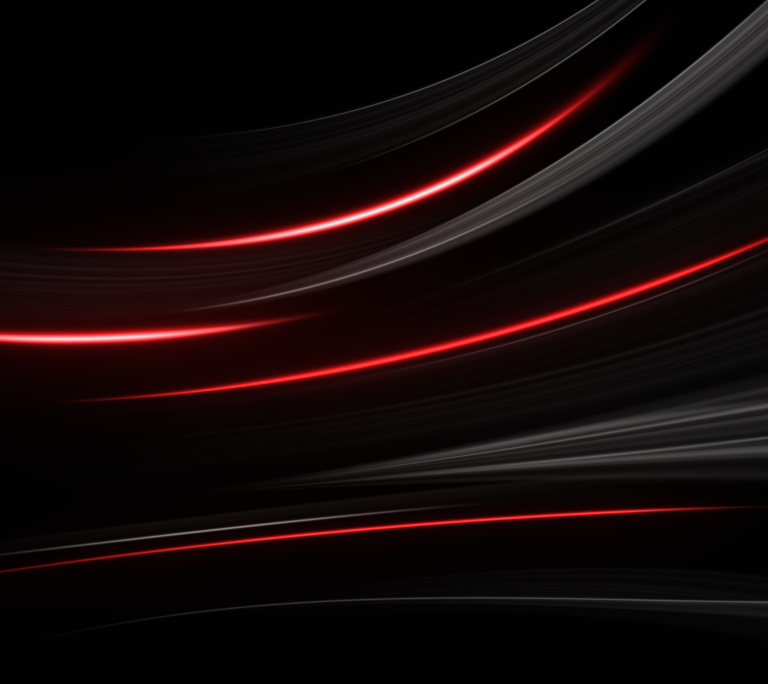
Write a Shadertoy shader that draws this background.

```glsl
const vec3 RED = vec3(0.92, 0.055, 0.065);
const vec3 SILVER = vec3(0.72, 0.70, 0.70);

float hash(float n) {
    return fract(sin(n * 127.1) * 43758.545);
}

float noise(float x) {
    float i = floor(x), f = fract(x);
    return mix(hash(i), hash(i + 1.0), f * f * (3.0 - 2.0 * f));
}

// Cubic through heights h at x = 0, 1/3, 2/3 and 1
float curve(float x, vec4 h) {
    float t = 3.0 * x, a = t - 1.0, b = t - 2.0, c = t - 3.0;
    return dot(h, vec4(-a * b * c / 6.0, t * b * c / 2.0, -t * a * c / 2.0, t * a * b / 6.0));
}

// Distance across the curve in canvas heights; positive lies above
float curveDistance(vec2 p, vec4 h) {
    float aspect = iResolution.x / iResolution.y;
    float slope = (curve(p.x + 0.005, h) - curve(p.x - 0.005, h)) / (0.01 * aspect);
    return (p.y - curve(p.x, h)) / sqrt(1.0 + slope * slope);
}

// Rises from span.x to span.y, falls from span.z to span.w
float envelope(float x, vec4 span) {
    return smoothstep(span.x, span.y, x) * (1.0 - smoothstep(span.z, span.w, x));
}

float gauss(float d, float width) {
    float q = d / max(width, 0.8 / iResolution.y);
    return exp(-q * q);
}

float thread(vec2 p, vec4 h, float width, vec4 span) {
    return gauss(curveDistance(p, h), width) * envelope(p.x, span);
}

// Red light trail with a hot core and a wide halo
vec3 trail(vec2 p, vec4 h, float width, vec4 span, float heat, float halo) {
    float d = curveDistance(p, h);
    float fade = envelope(p.x, span);
    float w = width * (0.4 + 0.6 * fade);
    float fibres = 0.8 + 0.2 * noise(d * 420.0 + 30.0);
    vec3 light = RED * fade * fibres * gauss(d, w);
    light += vec3(1.0, 0.85, 0.85) * heat * fade * fade * gauss(d + 0.1 * w, w * 0.5);
    light += RED * halo * fade * (exp(-abs(d) / 0.011) + 0.4 * exp(-abs(d) / 0.045));
    return light;
}

// Brushed streaks filling the space between two curves
float streaks(vec2 p, vec4 top, vec4 bottom, float count, vec4 span) {
    float low = curve(p.x, bottom);
    float thickness = max(curve(p.x, top) - low, 0.003);
    float s = (p.y - low) / thickness;
    float step1 = count / (thickness * iResolution.y);
    float coarse = noise(s * count * 0.4 + count);
    float fine = mix(noise(s * count + 7.0), 0.5, smoothstep(0.4, 1.2, step1));
    float hair = mix(noise(s * count * 2.3 + 3.0), 0.5, smoothstep(0.4, 1.2, step1 * 2.3));
    float body = smoothstep(-0.12, 0.15, s) * (1.0 - smoothstep(0.9, 1.1, s));
    return body * (0.12 + coarse * (0.25 + 0.9 * fine * fine + 0.45 * hair * hair)) * envelope(p.x, span);
}

void mainImage(out vec4 fragColor, in vec2 fragCoord) {
    vec2 p = fragCoord / iResolution.xy;
    vec3 color = vec3(0.006, 0.004, 0.004);

    // Dark red haze between the upper trails
    vec2 haze = (p - vec2(0.23, 0.535)) / vec2(0.34, 0.12);
    color += vec3(0.085, 0.004, 0.006) * exp(-dot(haze, haze));

    // Upper silver sweep
    vec4 crest = vec4(0.802, 0.809, 0.927, 1.205);
    vec4 crestBase = vec4(0.685, 0.721, 0.865, 1.169);
    float silver = 0.27 * streaks(p, crest, crestBase, 19.0, vec4(0.12, 0.85, 1.1, 1.2));
    silver += 0.38 * thread(p, crest, 0.0012, vec4(0.2, 0.62, 0.8, 1.0));
    silver += 0.42 * thread(p, crestBase, 0.0015, vec4(0.38, 0.75, 0.85, 1.0));

    // Main silver sweep and its bright leading threads
    vec4 sweep = vec4(0.545, 0.575, 0.724, 1.0);
    vec4 sweepBase = vec4(0.534, 0.556, 0.6745, 0.919);
    silver += 0.72 * streaks(p, sweep, sweepBase, 11.0, vec4(0.2, 0.72, 1.1, 1.3));
    silver += 0.38 * thread(p, sweep, 0.0015, vec4(0.5, 0.8, 0.9, 1.1));
    silver += 0.42 * thread(p, mix(sweepBase, sweep, 0.35), 0.0018, vec4(0.2, 0.38, 0.5, 0.85));
    silver += 0.10 * streaks(p, vec4(0.645, 0.640, 0.745, 1.02), sweepBase, 22.0, vec4(-0.3, 0.1, 0.35, 0.75));

    // Faint streaks around the middle trail
    silver += 0.09 * streaks(p, vec4(0.47, 0.50, 0.625, 0.79), vec4(0.42, 0.45, 0.53, 0.67), 15.0, vec4(0.4, 0.9, 1.1, 1.2));
    silver += 0.14 * thread(p, vec4(0.47, 0.50, 0.612, 0.782), 0.0012, vec4(0.6, 1.0, 1.1, 1.2));
    silver += 0.22 * thread(p, vec4(0.40, 0.425, 0.499, 0.634), 0.0016, vec4(0.4, 0.75, 0.85, 1.1));
    silver += 0.10 * streaks(p, vec4(0.40, 0.43, 0.505, 0.635), vec4(0.27, 0.31, 0.365, 0.445), 24.0, vec4(0.0, 0.8, 1.1, 1.2));

    // Lower silver fan
    vec4 fanTop = vec4(0.2595, 0.296, 0.362, 0.446);
    vec4 fanBase = vec4(0.249, 0.2815, 0.299, 0.302);
    silver += 0.43 * streaks(p, fanTop, fanBase, 18.0, vec4(0.2, 0.72, 1.1, 1.2));
    silver += 0.28 * thread(p, vec4(0.26, 0.291, 0.353, 0.413), 0.005, vec4(0.33, 0.68, 0.8, 1.1));
    silver += 0.33 * thread(p, vec4(0.255, 0.288, 0.321, 0.360), 0.0025, vec4(0.4, 0.8, 1.1, 1.2));
    silver += 0.12 * streaks(p, vec4(0.21, 0.255, 0.295, 0.32), vec4(0.185, 0.23, 0.265, 0.285), 9.0, vec4(-0.1, 0.25, 0.6, 1.0));
    silver += 0.68 * thread(p, vec4(0.189, 0.232, 0.267, 0.285), 0.0018, vec4(-0.1, 0.27, 0.32, 0.66));

    // Bottom arc
    vec4 arc = vec4(0.05, 0.114, 0.126, 0.120);
    silver += 0.34 * streaks(p, arc, vec4(0.045, 0.108, 0.116, 0.098), 5.0, vec4(0.2, 0.9, 1.1, 1.2));
    silver += 0.24 * thread(p, arc, 0.0015, vec4(0.0, 0.4, 1.1, 1.2));
    silver += 0.09 * streaks(p, vec4(0.06, 0.125, 0.165, 0.155), vec4(0.04, 0.09, 0.105, 0.065), 13.0, vec4(0.3, 0.85, 1.1, 1.2));
    color += SILVER * silver;

    // Red trails, from top to bottom
    vec4 upper = vec4(0.638, 0.651, 0.783, 1.130);
    color += trail(p, upper, 0.0085, vec4(0.04, 0.46, 0.58, 0.84), 1.0, 0.24);
    color += RED * 0.32 * thread(p, upper, 0.012, vec4(0.55, 0.74, 0.75, 0.89));
    color += RED * 0.45 * thread(p, upper, 0.0022, vec4(0.02, 0.22, 0.3, 0.5));
    color += trail(p, vec4(0.507, 0.526, 0.616, 0.780), 0.0085, vec4(-0.25, 0.09, 0.16, 0.47), 0.9, 0.24);
    vec4 middle = vec4(0.4106, 0.440, 0.519, 0.651);
    color += trail(p, middle, 0.0055, vec4(0.03, 0.5, 0.8, 1.2), 0.12, 0.18);
    color += vec3(0.6, 0.12, 0.12) * thread(p, middle - 0.001, 0.0018, vec4(0.05, 0.35, 0.75, 1.1));
    vec4 lower = vec4(0.164, 0.211, 0.243, 0.2595);
    color += trail(p, lower, 0.0030, vec4(-0.25, 0.45, 0.78, 1.04), 0.22, 0.10);

    fragColor = vec4(min(color, 1.0), 1.0);
}
```
